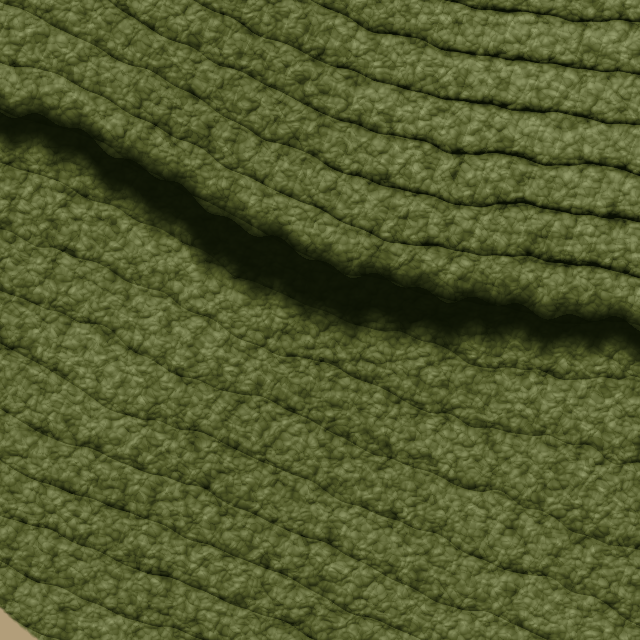
Give the GLSL for this texture, as a Shadertoy shader.

```glsl
// Draped chenille cloth: rows of plush beads follow a curved fold with a deep shadow.
// Ribs and beads are periodic profiles in cloth coordinates, the pile is cellular
// noise, and the summed height field is lit by finite differences.

const float RIB_SPACING = 0.078;
const float BEAD_SPACING = 0.038;
const vec3 SHADOW_GREEN = vec3(0.04, 0.06, 0.01);
const vec3 MOSS_GREEN = vec3(0.31, 0.34, 0.15);
const vec3 TIP_GREEN = vec3(0.57, 0.60, 0.41);
const vec3 BACKDROP = vec3(0.70, 0.62, 0.48);

vec2 hash2(vec2 p) {
    vec3 q = fract(p.xyx * vec3(0.1031, 0.1030, 0.0973));
    q += dot(q, q.yzx + 33.33);
    return fract((q.xx + q.yz) * q.zy);
}

// Cellular noise: x = distance to the nearest point, y = random value of its cell
vec2 cellular(vec2 p) {
    vec2 cell = floor(p), local = fract(p);
    vec2 nearest = vec2(9.0, 0.0);
    for (int j = -1; j <= 1; j++)
    for (int i = -1; i <= 1; i++) {
        vec2 offset = vec2(float(i), float(j));
        vec2 rnd = hash2(cell + offset);
        float dist = length(offset + rnd - local);
        if (dist < nearest.x) nearest = vec2(dist, fract(rnd.x * 7.3 + rnd.y * 3.1));
    }
    return nearest;
}

float bell(float x, float centre, float width) {
    float t = (x - centre) / width;
    return exp(-t * t);
}

// Layered sines, roughly -1 to 1
float waves(vec2 p) {
    return 0.5 * sin(p.x + 1.3 * sin(p.y)) + 0.3 * sin(1.9 * p.y - 1.1 * p.x + 2.0)
         + 0.2 * sin(3.7 * p.x + 2.3 * p.y + 4.0);
}

// Overhanging lower edge of the rolled upper layer
float foldLine(float x) {
    return 0.49 + 0.14 * (1.0 - x) + 0.20 * bell(x, 0.0, 0.37);
}

// Cloth coordinates: x along ribs, y across ribs, z = signed height above the fold
vec3 clothCoords(vec2 p) {
    float fold = foldLine(p.x);
    float above = p.y - fold + 0.006 * sin(83.0 * p.x) + 0.005 * sin(37.0 * p.x + 1.0);
    float slopeLine = 0.75 - 0.42 * p.x;
    float lowerBase = mix(fold, slopeLine, smoothstep(0.0, 0.5, -above));
    float base = above > 0.0 ? fold : lowerBase;
    float across = p.y - base + 0.012 * waves(p * 11.0) + 0.005 * waves(p * 37.0);
    float along = p.x - 0.3 * p.y + 0.006 * waves(p.yx * 23.0);
    return vec3(along, across, above);
}

// Rounded rib divided into beads, 0 in the grooves and 1 on the crest
float beadedRib(vec2 cloth) {
    float row = cloth.y / RIB_SPACING;
    float t = 2.0 * fract(row) - 1.0;
    float shift = hash2(vec2(floor(row), 5.0)).x;
    float bead = sqrt(abs(sin(3.14159 * (cloth.x / BEAD_SPACING + shift))));
    return sqrt(max(1.0 - t * t, 0.0)) * (0.72 + 0.28 * bead);
}

// Surface layers: x = height, y = rib, z = pile
vec3 surface(vec2 p, vec3 cloth) {
    vec2 warped = p + 0.004 * vec2(waves(p * 90.0), waves(p.yx * 80.0 + 3.0));
    float clump = 1.0 - cellular(warped * 46.0).x;
    vec2 tuft = cellular(warped * vec2(120.0, 105.0));
    float rib = beadedRib(cloth.xy);
    float pile = 0.45 * clump + 0.35 * (1.0 - tuft.x) + 0.20 * tuft.y;
    float relief = cloth.z > 0.0 ? 0.022 : 0.014;
    return vec3(relief * rib + 0.010 * clump + 0.004 * (1.0 - tuft.x), rib, pile);
}

float heightAt(vec2 p) {
    return surface(p, clothCoords(p)).x;
}

// Brightness left by the fold: crisp under the overhang, soft on the lower layer
float foldLight(float x, float above) {
    float depth = 0.025 + 0.055 * bell(x, 0.45, 0.27);
    float lower = smoothstep(depth * 0.7, depth + 0.05, -above);
    float upper = smoothstep(-0.015, 0.05, above);
    return above > 0.0 ? upper : lower;
}

vec3 clothColor(float tone) {
    float t = 2.0 * clamp(tone, 0.0, 1.0);
    return mix(mix(SHADOW_GREEN, MOSS_GREEN, min(t, 1.0)), TIP_GREEN, max(t - 1.0, 0.0));
}

void mainImage(out vec4 fragColor, in vec2 fragCoord) {
    vec2 p = fragCoord / iResolution.xy;
    vec3 cloth = clothCoords(p);
    vec3 layers = surface(p, cloth);

    // Light from above, slightly left
    float e = 0.002;
    vec2 slope = vec2(heightAt(p + vec2(e, 0.0)), heightAt(p + vec2(0.0, e))) - layers.x;
    slope /= e;
    float lit = dot(-slope, vec2(-0.35, 0.94)) * -1.0;
    lit = -lit / sqrt(1.0 + dot(slope, slope));

    // Grooves deepen toward the upper right, where the ribs stand apart
    float apart = smoothstep(0.25, 0.8, p.x) * smoothstep(0.0, 0.1, cloth.z);
    float groove = 1.0 - smoothstep(0.1, 0.85, layers.y);
    float tone = 0.57 + 0.20 * lit + 0.75 * (layers.z - 0.52) + 0.06 * waves(p * 7.0 + 1.0);
    tone -= groove * (0.20 + apart * (0.28 + 0.15 * waves(p * 9.0)));
    tone += 0.07 * apart;
    tone *= mix(0.06, 1.0, foldLight(p.x, cloth.z));

    // Bare backdrop in the lower left corner
    float hem = p.y + 0.85 * p.x - 0.055 + 0.008 * layers.z;
    vec3 color = mix(BACKDROP, clothColor(tone), smoothstep(-0.004, 0.004, hem));
    fragColor = vec4(color, 1.0);
}
```
